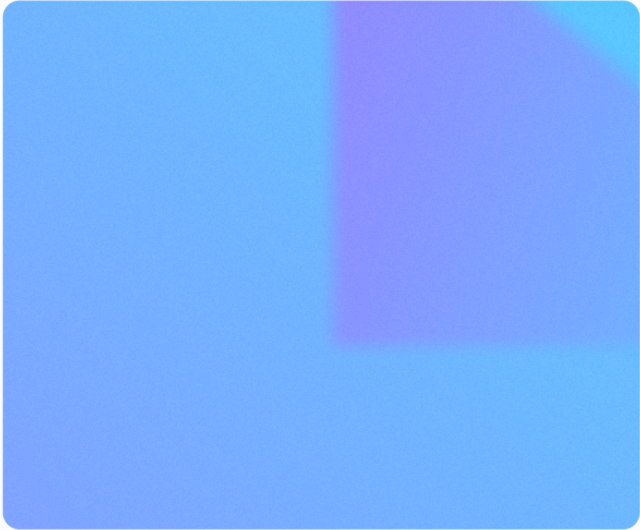
A Shadertoy shader for this background:

```glsl
const vec3 PAPER = vec3(0.98, 0.99, 1.0);
const vec3 PERIWINKLE = vec3(0.502, 0.638, 1.0);
const vec3 SKY = vec3(0.408, 0.738, 1.0);
const vec3 VIOLET = vec3(0.567, 0.54, 1.0);
const vec3 PANEL_BLUE = vec3(0.44, 0.69, 1.0);
const vec3 CYAN = vec3(0.355, 0.775, 1.0);

float hash(vec2 cell) {
    vec3 q = fract(cell.xyx * 0.1031);
    q += dot(q, q.yzx + 33.33);
    return fract((q.x + q.y) * q.z);
}

float valueNoise(vec2 p) {
    vec2 cell = floor(p);
    vec2 f = fract(p);
    f = f * f * (3.0 - 2.0 * f);
    float low = mix(hash(cell), hash(cell + vec2(1, 0)), f.x);
    float high = mix(hash(cell + vec2(0, 1)), hash(cell + vec2(1, 1)), f.x);
    return mix(low, high, f.y);
}

float roundedBox(vec2 p, vec2 halfSize, float radius) {
    vec2 q = abs(p) - halfSize + radius;
    return length(max(q, 0.0)) + min(max(q.x, q.y), 0.0) - radius;
}

float softStep(float distance, float softness) {
    return smoothstep(-softness, softness, distance);
}

vec3 backdrop(vec2 p) {
    return mix(PERIWINKLE, SKY, clamp((p.x + p.y) / 1.5, 0.0, 1.0));
}

vec3 panelColor(vec2 offset) {
    float t = dot(offset, vec2(1.25, -0.4));
    return mix(VIOLET, PANEL_BLUE, clamp(t, 0.0, 1.0));
}

void mainImage(out vec4 fragColor, in vec2 fragCoord) {
    vec2 p = fragCoord / iResolution.y;
    float aspect = iResolution.x / iResolution.y;
    float pixel = 1.0 / iResolution.y;

    // Blurred panel over the diagonal backdrop
    vec2 corner = vec2(0.521 * aspect, 0.347);
    float panel = softStep(p.x - corner.x, 0.031) * softStep(p.y - corner.y, 0.026);
    vec3 color = mix(backdrop(p), panelColor(p - vec2(corner.x, 1.0)), panel);

    // Cyan wedge in the upper right
    vec2 wedgeNormal = normalize(vec2(0.627, 0.779));
    float wedge = dot(p - vec2(0.833 * aspect, 1.0), wedgeNormal);
    color = mix(color, CYAN, softStep(wedge, 0.033));

    // Fine pale grain
    float grain = valueNoise(p * 420.0) - 0.5;
    color += grain * vec3(0.035, 0.025, 0.004);

    // Rounded card with a faint light rim
    vec2 center = vec2(0.5 * aspect + 0.0025, 0.5);
    vec2 halfSize = vec2(0.5 * aspect - 0.0025, 0.4992);
    float card = roundedBox(p - center, halfSize, 0.032);
    color = mix(color, PAPER, 0.22 * smoothstep(-0.003, 0.0, card));
    color = mix(color, PAPER, softStep(card, 0.75 * pixel));

    fragColor = vec4(clamp(color, 0.0, 1.0), 1.0);
}
```
